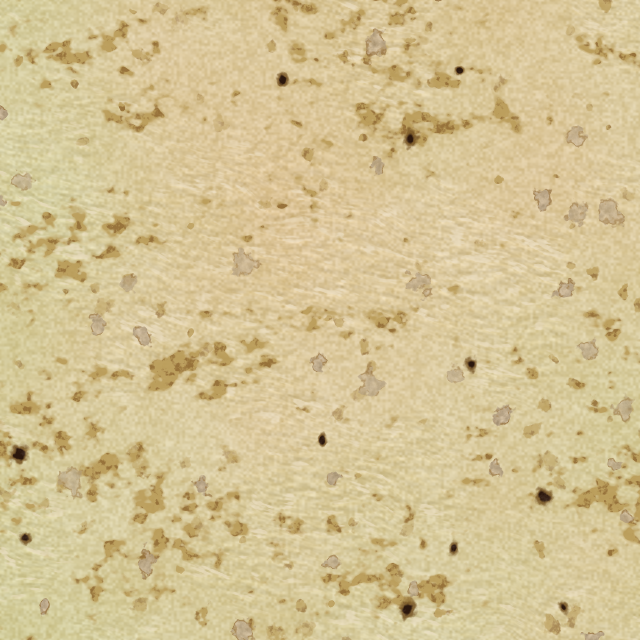
Write a WebGL 2 fragment shader that draws this texture.

```glsl
#version 300 es
precision highp float;
// Pale, fibrous cream skin flecked with ochre crumbs, mauve-grey scabs and
// a few burnt pits. Layered value noise makes the ground and the crumbs;
// jittered cells with ragged outlines scatter the separate blemishes.
uniform vec2 u_resolution;
out vec4 fragColor;

const vec3 CREAM_DARK  = vec3(0.825, 0.755, 0.545);
const vec3 CREAM_LIGHT = vec3(0.875, 0.825, 0.675);
const vec3 FIBRE       = vec3(0.92, 0.87, 0.77);
const vec3 OCHRE       = vec3(0.72, 0.60, 0.33);
const vec3 BROWN       = vec3(0.54, 0.38, 0.16);
const vec3 SCAB        = vec3(0.73, 0.65, 0.54);
const vec3 PIT         = vec3(0.17, 0.09, 0.05);
const vec3 HUE_DRIFT   = vec3(0.06, -0.04, -0.01);

const float GRAIN_SCALE  = 230.0;
const float CRUMB_SCALE  = 48.0;
const float CRUMB_LEVEL  = 0.65;
const float FIBRE_RELIEF = 0.11;
const float CRUMB_CELLS  = 22.0;
const float SCAB_CELLS   = 9.0;
const float PIT_CELLS    = 7.0;

vec3 hash3(vec2 p) {
    vec3 q = fract(p.xyx * vec3(0.1031, 0.1030, 0.0973));
    q += dot(q, q.yxz + 33.33);
    return fract((q.xxy + q.yzz) * q.zyx);
}

float noise(vec2 p) {
    vec2 cell = floor(p), f = fract(p);
    f = f * f * (3.0 - 2.0 * f);
    float low  = mix(hash3(cell).x, hash3(cell + vec2(1, 0)).x, f.x);
    float high = mix(hash3(cell + vec2(0, 1)).x, hash3(cell + 1.0).x, f.x);
    return mix(low, high, f.y);
}

float fbm(vec2 p) {
    float sum = 0.0, amp = 0.57;
    for (int i = 0; i < 3; i++) {
        sum += amp * noise(p);
        p = mat2(1.6, 1.2, -1.2, 1.6) * p + 17.3;
        amp *= 0.5;
    }
    return sum;
}

mat2 rotate(float a) {
    return mat2(cos(a), sin(a), -sin(a), cos(a));
}

// Nearest scattered oval: x = distance in radii, y = random value of the oval.
vec2 scatter(vec2 p, float cells, float share, vec2 radii, float seed) {
    vec2 q = p * cells, nearest = vec2(9.0, 0.0);
    for (int j = -1; j <= 1; j++)
    for (int i = -1; i <= 1; i++) {
        vec2 cell = floor(q) + vec2(i, j);
        vec3 place = hash3(cell + seed);
        vec3 shape = hash3(cell + seed + 51.7);
        if (place.z > share) continue;
        vec2 d = rotate(6.28 * shape.x) * (q - cell - place.xy);
        d.x *= mix(1.0, 1.6, shape.y);
        float dist = length(d) / mix(radii.x, radii.y, shape.z);
        if (dist < nearest.x) nearest = vec2(dist, shape.y);
    }
    return nearest;
}

// Cream ground: broad drifts, fine grain and patches of raised fibres.
vec3 ground(vec2 p) {
    float grain = noise(p * GRAIN_SCALE) - 0.5;
    float tone = 0.54 + 0.65 * (fbm(p * 3.0 + 4.0) - 0.5)
               + 0.5 * (fbm(p * vec2(9.0, 14.0)) - 0.5)
               + 0.45 * (noise(p * vec2(90.0, 140.0)) - 0.5) + 0.75 * grain;
    vec3 col = mix(CREAM_DARK, CREAM_LIGHT, tone);
    col += HUE_DRIFT * (fbm(p * 2.3 + 31.0) - 0.5) + 0.035 * grain;

    vec2 q = rotate(0.25) * p + 0.02 * vec2(noise(p * 14.0), noise(p * 14.0 + 9.0));
    q *= vec2(38.0, 115.0);
    float patchy = smoothstep(0.38, 0.68, fbm(p * vec2(5.0, 7.0) + 60.0));
    float strand = fbm(q);
    col += FIBRE_RELIEF * (strand - fbm(q + vec2(0.12, -0.4))) * (0.35 + patchy);
    return mix(col, FIBRE, 0.6 * patchy * smoothstep(0.62, 0.78, strand));
}

void main() {
    vec2 p = gl_FragCoord.xy / min(u_resolution.x, u_resolution.y);
    vec3 col = ground(p);
    float ragged = fbm(p * 85.0 + 3.0) - 0.5;
    float mottle = fbm(p * 130.0 + 70.0);

    // Ochre crumbs: loose flat clusters and single specks.
    float cluster = noise(p * vec2(6.0, 12.0) + 13.0);
    float crumbs = 0.65 * fbm(p * CRUMB_SCALE * vec2(0.85, 1.1)) + 0.35 * cluster;
    col = mix(col, OCHRE, 0.35 * smoothstep(-0.06, 0.02, crumbs - CRUMB_LEVEL));
    vec2 speck = scatter(p, CRUMB_CELLS, 0.2, vec2(0.12, 0.32), 5.0);
    float speckMask = 1.0 - smoothstep(0.6, 1.15, speck.x + 2.2 * ragged);
    float ochre = max(smoothstep(0.0, 0.06, crumbs - CRUMB_LEVEL),
                      speckMask * mix(0.45, 1.0, speck.y));
    vec3 crumbColor = mix(OCHRE, BROWN, smoothstep(0.48, 0.75, mottle));
    col = mix(col, crumbColor, 0.8 * ochre);

    // Scabs: mauve-grey middles inside broken brown rims.
    vec2 scab = scatter(p, SCAB_CELLS, 0.42, vec2(0.09, 0.2), 140.0);
    float edge = scab.x + 1.7 * ragged;
    float body = 1.0 - smoothstep(0.8, 1.1, edge);
    float rim = smoothstep(0.5, 0.85, edge) * smoothstep(0.38, 0.62, mottle);
    vec3 scabColor = mix(SCAB + 0.3 * (mottle - 0.5), BROWN, 0.75 * rim);
    col = mix(col, scabColor, body * mix(0.55, 0.95, scab.y));

    // Pits: near-black cores with a rusty, crumbling surround.
    vec2 pit = scatter(p, PIT_CELLS, 0.24, vec2(0.045, 0.095), 310.0);
    float pitEdge = pit.x + 1.1 * ragged;
    float halo = 1.0 - smoothstep(0.9, 1.7, pitEdge + 0.8 * (mottle - 0.5));
    col = mix(col, BROWN * 0.85, 0.85 * halo);
    col = mix(col, PIT + 0.25 * max(mottle - 0.5, 0.0), 1.0 - smoothstep(0.55, 1.0, pitEdge));

    fragColor = vec4(clamp(col, 0.0, 1.0), 1.0);
}
```
